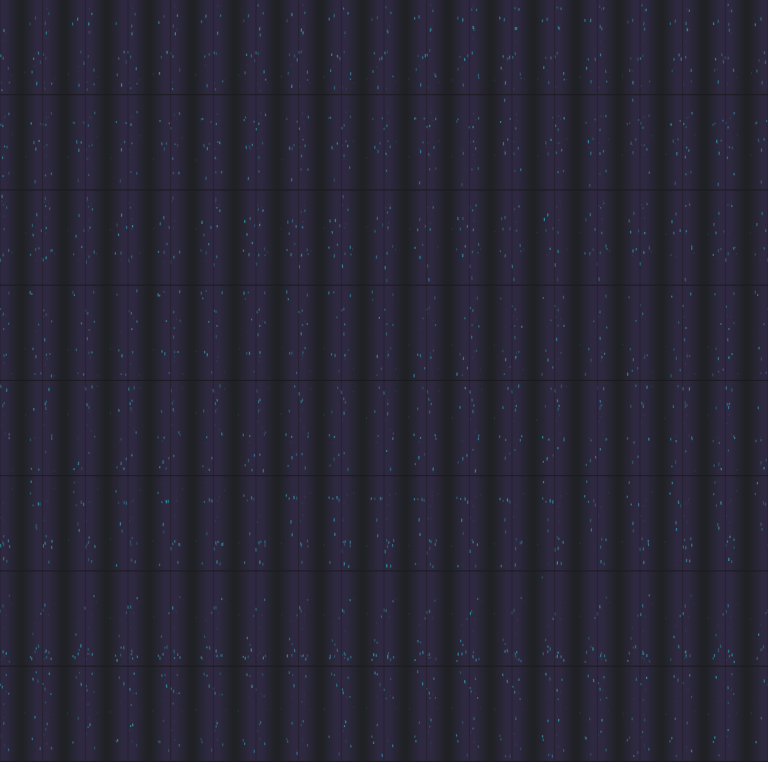
Write a Shadertoy shader that draws this pattern.

```glsl
// Dark violet fluted panels with thin seams and scattered teal flecks
#define COLS 18.0
#define ROWS 8.0
#define FLECKS 22
#define FLECK_SIZE vec2(0.015, 0.014)
#define SEAM_SIZE vec2(0.009, 0.006)
#define GROOVE vec3(0.120, 0.128, 0.140)
#define RIDGE vec3(0.180, 0.160, 0.252)
#define SEAM vec3(0.105, 0.100, 0.125)
#define TEAL vec3(0.16, 0.56, 0.60)
#define BLUE vec3(0.22, 0.40, 0.58)
#define BANDS 18.0
#define DRIFT 0.035

// Integer hash: three values in 0..1
vec3 hash3(vec3 p) {
    uvec3 v = uvec3(ivec3(p)) * 1664525u + 1013904223u;
    v.x += v.y * v.z; v.y += v.z * v.x; v.z += v.x * v.y;
    v ^= v >> 16u;
    v.x += v.y * v.z; v.y += v.z * v.x; v.z += v.x * v.y;
    return vec3(v >> 8u) / 16777216.0;
}

// Share of a pixel footprint covered by a centred bar
vec2 barCover(vec2 d, vec2 halfSize, vec2 px) {
    return clamp((d + halfSize) / px + 0.5, 0.0, 1.0)
         - clamp((d - halfSize) / px + 0.5, 0.0, 1.0);
}

// Ridge height across a flute, softly stepped into bands
float ridgeProfile(float d, float px) {
    float b = d * BANDS;
    float w = max(px * BANDS, 0.15);
    float stepped = (floor(b) + smoothstep(1.0 - w, 1.0, fract(b))) / BANDS;
    return clamp((0.46 - mix(d, stepped, 0.7)) / 0.34, 0.0, 1.0);
}

// Small slanted flecks: shared lanes, rows of their own, slow drift by column
vec3 addFlecks(vec3 col, vec2 local, vec2 cell, vec2 px) {
    for (int i = 0; i < FLECKS; i++) {
        float k = float(i);
        vec3 lane = hash3(vec3(k, 71.0, 13.0));
        vec3 place = hash3(vec3(k, cell.y, 37.0));
        vec3 own = hash3(vec3(cell, k + 101.0));
        float faint = step(15.0, k);
        float wave = sin(6.2831853 * (cell.x / COLS + place.y));
        float x = (lane.x - 0.5) * mix(0.60, 0.90, faint) + (own.x - 0.5) * 0.03;
        float y = 0.05 + 0.90 * fract(place.x + DRIFT * (wave + own.y - 0.5));
        vec2 d = local - vec2(x, y);
        d.x -= d.y * 0.3 * (lane.y - 0.5);
        vec2 size = FLECK_SIZE * vec2(1.0, mix(0.6, 1.3, place.z));
        size *= mix(1.0, 0.65, faint);
        vec2 c = barCover(d, size, px);
        float strength = mix(0.35 + 0.65 * own.z, 0.25, faint) * step(own.y, 0.85);
        col = mix(col, mix(TEAL, BLUE, lane.z * 0.8), c.x * c.y * strength);
    }
    return col;
}

void mainImage(out vec4 fragColor, in vec2 fragCoord) {
    vec2 grid = vec2(COLS, ROWS);
    vec2 px = grid / iResolution.xy;
    vec2 p = fragCoord / iResolution.xy * grid;

    // Cells are centred on ridges and wrap around the canvas
    vec2 cell = mod(floor(p + vec2(0.5, 0.0)), grid);
    vec2 local = vec2(fract(p.x + 0.5) - 0.5, fract(p.y));

    // Fluted shading
    vec3 col = mix(GROOVE, RIDGE, ridgeProfile(abs(local.x), px.x));

    // Flecks
    col = addFlecks(col, local, cell, px);

    // Seams along ridge centres and between rows
    vec2 toSeam = vec2(local.x, fract(p.y + 0.5 - SEAM_SIZE.y) - 0.5);
    vec2 seam = barCover(toSeam, SEAM_SIZE, px);
    col = mix(col, SEAM, max(seam.x * 0.6, seam.y * 0.9));

    fragColor = vec4(col, 1.0);
}
```
